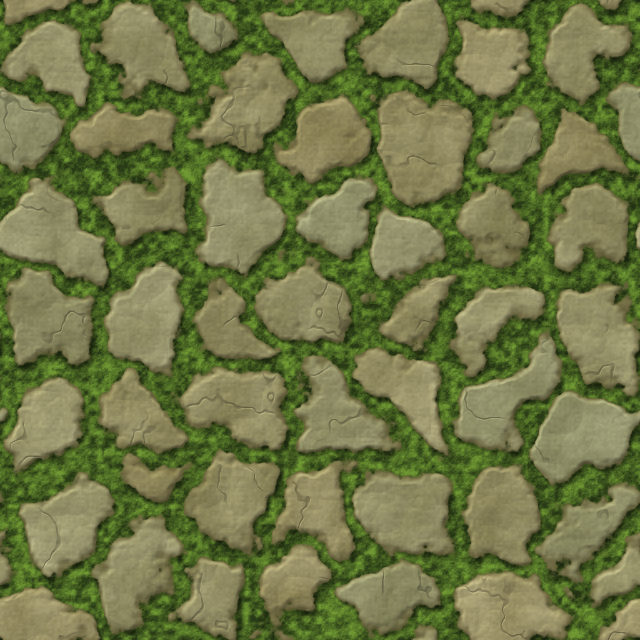
Reproduce this texture procedurally as a three.js fragment shader.

```glsl
#define GRID 7.0        // stones across the tile
#define JITTER 0.72     // irregularity of the layout
#define GAP 0.095       // half width of the grass joints, in cells
#define ROUNDING 18.0   // higher gives sharper corners
#define WARP 0.65       // raggedness of the outlines
#define RELIEF 0.75     // depth of the chipped surface
#define LIGHT vec2(-0.5, 0.86)
#define STONE vec3(0.565, 0.55, 0.39)
#define RIM vec3(0.41, 0.385, 0.235)
#define GRASS_DARK vec3(0.16, 0.23, 0.085)
#define GRASS_LIGHT vec3(0.44, 0.60, 0.20)

varying vec2 vUv;

vec2 hash2(vec2 p) {
  vec3 q = fract(p.xyx * vec3(0.1031, 0.1030, 0.0973));
  q += dot(q, q.yzx + 33.33);
  return fract((q.xx + q.yz) * q.zy);
}

vec2 wrapCell(vec2 cell, float period) {
  return floor(mod(cell + 0.5, period));
}

// Value noise that repeats after a whole period
float noise(vec2 p, float period) {
  vec2 c = floor(p), f = fract(p);
  f = f * f * (3.0 - 2.0 * f);
  float a = hash2(wrapCell(c, period)).x;
  float b = hash2(wrapCell(c + vec2(1.0, 0.0), period)).x;
  float d = hash2(wrapCell(c + vec2(0.0, 1.0), period)).x;
  float e = hash2(wrapCell(c + 1.0, period)).x;
  return mix(mix(a, b, f.x), mix(d, e, f.x), f.y);
}

float fbm(vec2 uv, float freq) {
  float sum = 0.0, amp = 0.533;
  for (int i = 0; i < 4; i++) {
    sum += amp * noise(uv * freq, freq);
    freq *= 2.0;
    amp *= 0.5;
  }
  return sum;
}

// Creased noise for chipped rock faces
float chipped(vec2 uv, float freq) {
  float sum = 0.0, amp = 1.0;
  for (int i = 0; i < 4; i++) {
    sum += amp * abs(2.0 * noise(uv * freq, freq) - 1.0);
    freq *= 2.0;
    amp *= 0.46;
  }
  return sum;
}

vec2 stoneCentre(vec2 cell) {
  return cell + 0.5 + JITTER * (hash2(wrapCell(cell, GRID)) - 0.5);
}

// Signed distance inside the nearest stone, in cells, and its random id
float stoneDistance(vec2 uv, out vec2 id) {
  vec2 wobble = vec2(fbm(uv, 14.0), fbm(uv + 0.37, 14.0)) - 0.5;
  vec2 p = uv * GRID + WARP * wobble;
  vec2 base = floor(p), nearest = base, toNearest = vec2(9.0);
  for (int y = -1; y <= 1; y++)
  for (int x = -1; x <= 1; x++) {
    vec2 cell = base + vec2(x, y);
    vec2 r = stoneCentre(cell) - p;
    if (dot(r, r) < dot(toNearest, toNearest)) { toNearest = r; nearest = cell; }
  }
  float sum = 0.0;
  for (int y = -2; y <= 2; y++)
  for (int x = -2; x <= 2; x++) {
    if (x == 0 && y == 0) continue;
    vec2 r = stoneCentre(nearest + vec2(x, y)) - p;
    float edge = dot(0.5 * (r + toNearest), normalize(r - toNearest));
    sum += exp(-ROUNDING * edge);
  }
  id = hash2(wrapCell(nearest, GRID) + 17.0);
  return -log(sum) / ROUNDING - GAP + 0.13 * (fbm(uv + 0.71, 21.0) - 0.5);
}

// Thin broken cracks, placed differently on every stone
float cracks(vec2 uv, vec2 id) {
  float line = abs(fbm(uv + id, 12.0) - 0.5);
  float mask = smoothstep(0.52, 0.66, noise((uv + id.yx) * 13.0, 13.0));
  return mask * (1.0 - smoothstep(0.004, 0.022, line));
}

float stoneHeight(vec2 uv, float d, vec2 id) {
  float bevel = smoothstep(-0.02, 0.10, d);
  return bevel + RELIEF * chipped(uv + id, 17.0)
       - 0.16 * cracks(uv, id) * smoothstep(0.02, 0.08, d);
}

void main() {
  vec2 id, litId, shadeId;
  vec2 litUv = vUv + 0.002 * LIGHT;
  float d = stoneDistance(vUv, id);
  float litD = stoneDistance(litUv, litId);
  float casterD = stoneDistance(vUv + 0.009 * LIGHT, shadeId);

  // Grass: fine tufts, broad patches and the shadow of the stones
  float tuft = fbm(vUv, 96.0);
  float blades = tuft - fbm(litUv, 96.0);
  float patches = noise(vUv * 11.0, 11.0) - 0.5;
  float lush = 0.5 + 1.6 * (tuft - 0.5) + 0.9 * blades + 0.16 * patches;
  vec3 grass = mix(GRASS_DARK, GRASS_LIGHT, clamp(lush, 0.0, 1.0));
  grass *= 1.0 - 0.33 * smoothstep(-0.03, 0.05, casterD);
  grass *= 1.0 - 0.15 * smoothstep(-0.07, 0.0, d);

  // Stone: tint per stone, mottling, brown rim, relief and cracks
  float stain = fbm(vUv + id, 19.0) - 0.5;
  float grain = noise(vUv * 240.0, 240.0) - 0.5;
  vec3 stone = STONE + 0.07 * (id.x - 0.5) + 0.16 * stain + 0.045 * grain;
  stone += (id.y - 0.5) * vec3(0.025, -0.012, -0.03);
  stone = mix(RIM, stone, smoothstep(-0.01, 0.07, d));
  float slope = stoneHeight(vUv, d, id) - stoneHeight(litUv, litD, id);
  stone *= 1.0 + clamp(0.9 * slope, -0.3, 0.26);
  stone *= 1.0 - 0.17 * cracks(vUv, id) * smoothstep(0.02, 0.08, d);

  // Grass tips creep over the stone edge
  float cover = smoothstep(-0.018, 0.018, d + 0.07 * (tuft - 0.5));
  gl_FragColor = vec4(mix(grass, stone, cover), 1.0);
}
```
